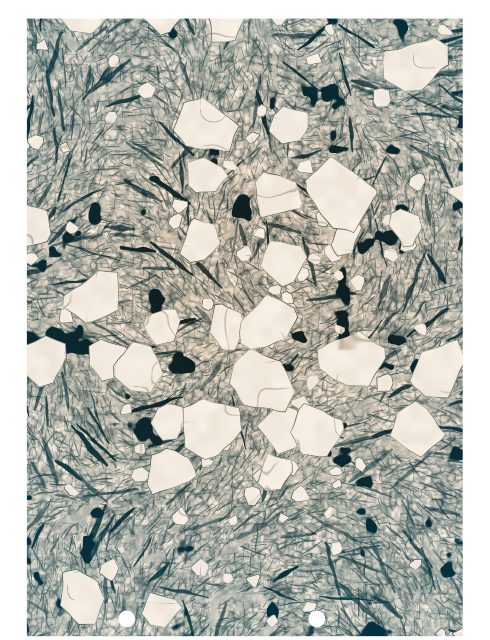
Give the GLSL for this texture, as a WebGL 2 fragment shader.

```glsl
#version 300 es
precision highp float;
uniform vec2 u_resolution;
out vec4 fragColor;

const float TAU = 6.28319;

vec3 hash3(vec2 p) {
  vec3 q = fract(p.xyx * vec3(0.1031, 0.1030, 0.0973));
  q += dot(q, q.yxz + 33.33);
  return fract((q.xxy + q.yzz) * q.zyx);
}

float noise(vec2 p) {
  vec2 i = floor(p), f = fract(p);
  f = f * f * (3.0 - 2.0 * f);
  return mix(mix(hash3(i).x, hash3(i + vec2(1, 0)).x, f.x),
             mix(hash3(i + vec2(0, 1)).x, hash3(i + vec2(1, 1)).x, f.x), f.y);
}

float fbm(vec2 p) {
  return 0.55 * noise(p) + 0.3 * noise(p * 2.1 + 7.3) + 0.15 * noise(p * 4.3 + 3.1);
}

float below(float d, float edge, float aa) {
  return 1.0 - smoothstep(edge - aa, edge + aa, d);
}

// Contour of a noise field as a thin line of roughly constant width
float contour(vec2 p, float freq, float width, float aa) {
  return below(abs(noise(p * freq) - 0.5) / freq, width, aa);
}

// Tapered blades that follow a slowly turning direction field
float needles(vec2 p, float freq, float halfLen, float halfWidth, float chance, float seed, float aa) {
  vec2 home = floor(p * freq);
  float rough = 0.55 + 0.9 * noise(p * 85.0 + seed);
  float ink = 0.0;
  for (int k = 0; k < 18; k++) {
    vec2 cell = home + vec2(k % 3, (k / 3) % 3) - 1.0;
    vec3 a = hash3(cell + seed + float(k / 9) * 57.0);
    vec3 b = hash3(cell + seed + float(k / 9) * 57.0 + 211.0);
    if (b.x > chance) continue;
    vec2 centre = (cell + a.xy) / freq;
    float turn = a.z - 0.5;
    float angle = 7.0 * noise(centre * 3.6 + 4.7) + turn * (0.5 + 6.0 * turn * turn);
    vec2 dir = vec2(cos(angle), sin(angle));
    vec2 q = p - centre;
    float len = halfLen * mix(0.45, 1.0, b.y);
    float along = clamp(dot(q, dir), -len, len);
    float width = halfWidth * mix(0.5, 1.3, b.z) * rough * (1.0 - 0.5 * pow(along / len, 2.0));
    ink = max(ink, below(length(q - dir * along), width, aa) * mix(0.5, 1.0, fract(b.z * 7.0 + a.x)));
  }
  return ink;
}

// Clear many-sided crystals: x is coverage, y is rim line
vec2 crystals(vec2 p, float freq, float size, float share, float seed, float aa) {
  vec2 home = floor(p * freq), result = vec2(0);
  for (int k = 0; k < 9; k++) {
    vec2 cell = home + vec2(k % 3, k / 3) - 1.0;
    vec3 a = hash3(cell + seed);
    vec2 centre = (cell + 0.15 + 0.7 * a.xy) / freq;
    vec2 fromMiddle = (centre - vec2(0.43, 0.5)) * vec2(1.5, 1.0);
    if (a.z > share * (0.35 + exp(-9.0 * dot(fromMiddle, fromMiddle)))) continue;
    float radius = size * mix(0.6, 1.15, hash3(cell + seed + 91.0).x);
    float d = -1.0;
    for (int side = 0; side < 7; side++) {
      vec3 h = hash3(cell * 3.0 + seed + float(side) * 17.0);
      float angle = (float(side) + 0.7 * h.x) * TAU / 7.0;
      d = max(d, dot(p - centre, vec2(cos(angle), sin(angle))) - radius * mix(0.6, 1.1, h.y));
    }
    float inside = below(d, 0.0, aa);
    result.y = max(result.y * (1.0 - inside), below(abs(d), 0.0008, aa));
    result.x = max(result.x, inside);
  }
  return result;
}

vec3 ramp(float d) {
  vec3 tones[6] = vec3[6](vec3(0.99, 0.96, 0.92), vec3(0.84, 0.80, 0.74), vec3(0.63, 0.65, 0.61),
                          vec3(0.45, 0.50, 0.48), vec3(0.25, 0.36, 0.37), vec3(0.04, 0.18, 0.22));
  float t = clamp(d, 0.0, 0.999) * 5.0;
  int i = int(t);
  return mix(tones[i], tones[i + 1], fract(t));
}

void main() {
  float aa = 0.7 / u_resolution.y;
  vec2 uv = gl_FragCoord.xy / u_resolution.y;
  vec2 wobble = vec2(noise(uv * 48.0), noise(uv * 48.0 + 31.0)) - 0.5;
  vec2 p = uv + 0.004 * wobble;

  // Mottled groundmass with fine grain boundaries
  float dark = 0.08 + 0.32 * fbm(p * 42.0) + 0.3 * (noise(uv * 210.0) - 0.5);
  dark += 0.3 * contour(p, 75.0, 0.0006, aa) + 0.2 * contour(p + 5.0, 130.0, 0.0005, aa);

  // Felt of fine needles, pale laths, then coarse opaque blades
  dark = mix(dark, 0.85, 0.8 * needles(p, 62.0, 0.011, 0.0008, 0.8, 13.0, aa));
  dark = mix(dark, 0.9, 0.85 * needles(p, 34.0, 0.022, 0.0011, 0.75, 41.0, aa));
  float lath = needles(p, 15.0, 0.032, 0.0075, 0.3, 77.0, aa);
  dark = mix(dark, 0.13 + 0.25 * noise(p * 120.0), 0.8 * lath);
  dark = mix(dark, 1.0, needles(p, 16.0, 0.044, 0.0031, 0.5, 149.0, aa));

  // Opaque patches, with a banded mass at the left
  vec2 offset = (uv - vec2(0.1, 0.45)) / vec2(0.09, 0.045);
  float mass = exp(-dot(offset, offset));
  float patches = fbm(p * 21.0 + 9.0) + 0.45 * mass * noise(p * vec2(9.0, 55.0));
  dark = mix(dark, 1.0, smoothstep(0.72, 0.76, patches));

  // Clear crystals, large and small, crossed by cracks
  vec2 small = crystals(p, 24.0, 0.014, 0.38, 305.0, aa);
  vec2 large = crystals(p, 10.5, 0.046, 0.6, 503.0, aa);
  float clear = max(small.x, large.x);
  float rim = max(small.y * (1.0 - large.x), large.y);
  float crack = contour(p + 2.0, 24.0, 0.0004, aa) * smoothstep(0.4, 0.65, noise(p * 30.0 + 60.0));
  dark = mix(dark, 0.02 + 0.06 * noise(p * 60.0) + 0.4 * crack, clear);
  dark = max(dark, rim * mix(0.3, 0.85, noise(p * 40.0 + 15.0)));

  // Warm middle and cool teal margins
  vec2 fromMiddle = uv - vec2(0.4, 0.55);
  float warm = exp(-7.0 * dot(fromMiddle, fromMiddle));
  vec3 color = ramp(dark);
  color += (warm - 0.45) * vec3(0.10, 0.01, -0.04) * smoothstep(0.02, 0.25, dark);
  color *= mix(1.0, mix(1.12, 0.6, warm), smoothstep(0.65, 1.0, dark));

  // White mount and two round holes
  vec2 box = abs(uv - vec2(0.3825, 0.4885)) - vec2(0.3405, 0.4825);
  float mount = 1.0 - below(max(box.x, box.y), 0.0, aa);
  vec2 hole = vec2(abs(uv.x - 0.3465) - 0.1485, uv.y - 0.033);
  mount = max(mount, below(length(hole), 0.013, aa));
  fragColor = vec4(mix(color, vec3(1), mount), 1);
}
```
